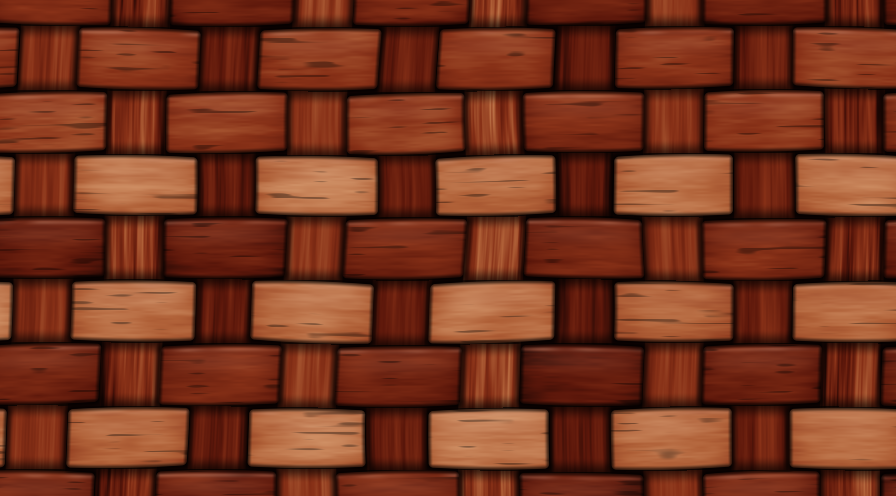
This texture is drawn by a Shadertoy shader. Its source:

```glsl
// Plain weave of lacquered wooden slats: broad horizontal slats pass over every
// second upright strip. Each crossing is a rounded box on a staggered grid, and
// stretched value noise gives the grain; one tone ramp colours all the wood.

#define COLUMNS 9.97          // upright strips across the canvas
#define ROWS 7.83             // slat rows down the canvas
#define GRID_OFFSET vec2(-0.49, 0.07)
#define CELL_ASPECT 1.415     // column pitch over row pitch
#define SLAT_HALF vec2(0.95, 0.482)
#define STRIP_HALF 0.47
#define CORNER 0.07
#define GRAIN 0.26            // contrast of the slat grain
#define TONE_JITTER 0.07      // tone change from slat to slat
#define TILT 0.025            // largest slope of a slat

const vec3 GAP   = vec3(0.08, 0.015, 0.012);
const vec3 DEEP  = vec3(0.36, 0.09, 0.04);
const vec3 RUST  = vec3(0.53, 0.19, 0.09);
const vec3 AMBER = vec3(0.69, 0.38, 0.22);
const vec3 PALE  = vec3(0.83, 0.59, 0.42);
const vec3 SHEEN = vec3(0.78, 0.55, 0.45);

float hash(vec2 p) {
    vec3 q = fract(vec3(p.xyx) * 0.1031);
    q += dot(q, q.yzx + 33.33);
    return fract((q.x + q.y) * q.z);
}

float noise(vec2 p) {
    vec2 i = floor(p), f = fract(p);
    f = f * f * (3.0 - 2.0 * f);
    return mix(mix(hash(i), hash(i + vec2(1, 0)), f.x),
               mix(hash(i + vec2(0, 1)), hash(i + vec2(1, 1)), f.x), f.y);
}

// Streaks running along the first axis, centred on zero
float grain(vec2 p) {
    return 0.45 * noise(p * vec2(0.8, 6.0)) + 0.33 * noise(p * vec2(2.0, 15.0) + 17.0)
         + 0.22 * noise(p * vec2(4.5, 31.0) + 41.0) - 0.5;
}

float roundedBox(vec2 p, vec2 halfSize, float radius) {
    vec2 d = abs(p) - halfSize + radius;
    return length(max(d, 0.0)) + min(max(d.x, d.y), 0.0) - radius;
}

// Lacquer colour from dark gap (0) to pale wood (1)
vec3 woodTone(float t) {
    t = clamp(t, 0.0, 1.0) * 4.0;
    vec3 c = mix(GAP, DEEP, min(t, 1.0));
    c = mix(c, RUST, clamp(t - 1.0, 0.0, 1.0));
    c = mix(c, AMBER, clamp(t - 2.0, 0.0, 1.0));
    return mix(c, PALE, clamp(t - 3.0, 0.0, 1.0));
}

// Upright strip; p is measured from the centre of its crossing
vec3 stripColor(vec2 p, float column, float depth, float px) {
    float odd = mod(column, 2.0);
    float streaky = step(abs(mod(column, 4.0) - 1.0), 0.1);
    float tone = mix(0.29, 0.50, odd) + 0.19 * step(abs(column), 0.5)
               + 0.12 * (hash(vec2(column, 7.3)) - 0.5);
    float streaks = grain(vec2(depth * 0.35, p.x * 1.3 + column * 9.0));
    tone += streaks * mix(0.42, 0.95, streaky);
    float across = abs(p.x) / STRIP_HALF;
    tone -= 0.16 * pow(across, 4.0);
    // Shade where the strip dives under the slats above and below
    float openness = smoothstep(-0.02, 0.26, 0.53 - abs(p.y));
    vec3 c = woodTone(tone) * mix(0.32, 1.0, openness);
    return mix(GAP, c, smoothstep(px, -px, abs(p.x) - STRIP_HALF));
}

// Horizontal slat; p is measured from the centre of the slat
vec3 slatColor(vec2 p, vec2 id, float edge) {
    float tone = mix(0.37, 0.83, mod(id.y, 2.0));
    tone = mix(tone, 0.55, step(abs(id.y - 1.5), 0.6));
    tone += TONE_JITTER * (hash(id + 3.7) - 0.5) * 2.0;
    vec2 seed = vec2(id.x * 5.3, id.y * 7.1);
    tone += GRAIN * grain(p * vec2(1.0, 1.15) + seed);
    tone += 0.12 * (noise(p * vec2(1.5, 2.0) + seed) - 0.5);

    // Bulge: ends and lower side turn away from the light
    vec2 u = p / SLAT_HALF;
    tone -= 0.12 * pow(abs(u.x), 4.0) + 0.09 * u.y * u.y * step(0.0, u.y);
    vec3 c = woodTone(tone);
    c = mix(c, SHEEN, 0.13 * exp(-pow((u.y + 0.45) * 3.0, 2.0)) * (1.0 - u.x * u.x * 0.8));

    // Bright lacquered lip, sparse dark scratches and a dark rim
    float lip = exp(-pow((u.y + 0.83) * 13.0, 2.0));
    c = mix(c, SHEEN, lip * 0.42 * noise(vec2(p.x * 3.0, id.y) + seed));
    float scratch = smoothstep(0.80, 0.95, noise(p * vec2(1.6, 19.0) + seed + 60.0));
    c *= 1.0 - 0.35 * scratch;
    return c * mix(0.35, 1.0, smoothstep(0.0, 0.075, -edge));
}

void mainImage(out vec4 fragColor, in vec2 fragCoord) {
    vec2 uv = fragCoord / iResolution.xy;
    uv.y = 1.0 - uv.y;
    float px = 0.6 * ROWS / iResolution.y;

    // Grid coordinates with a hand-made lean and wander
    vec2 g = uv * vec2(COLUMNS, ROWS) + GRID_OFFSET;
    g.x += 0.2 * (uv.y - 0.5) * smoothstep(0.9, 0.2, uv.x);
    g += 0.07 * (vec2(noise(g * 0.6 + 11.0), noise(g * 0.5 + 29.0)) - 0.5);

    // Strip and slat nearest to this point
    float row = round(g.y);
    float column = round(g.x);
    float over = 2.0 * round((g.x - row) * 0.5) + row;
    vec2 id = vec2(over, row);
    vec2 stripPos = vec2((g.x - column) * CELL_ASPECT, g.y - row);
    vec2 slatPos = vec2((g.x - over) * CELL_ASPECT, g.y - row);
    slatPos.y += slatPos.x * TILT * (hash(id) - 0.5) * 2.0;

    // Slats narrow a little toward their ends
    vec2 size = SLAT_HALF;
    size.x += 0.05 * (hash(id + 19.0) - 0.5);
    size.y -= 0.025 * pow(min(abs(slatPos.x) / size.x, 1.0), 2.0);
    float edge = roundedBox(slatPos, size, CORNER);

    vec3 color = stripColor(stripPos, column, g.y, px);
    color *= mix(0.3, 1.0, smoothstep(0.0, 0.13, edge));
    color = mix(color, slatColor(slatPos, id, edge), smoothstep(px, -px, edge));
    fragColor = vec4(color, 1.0);
}
```
